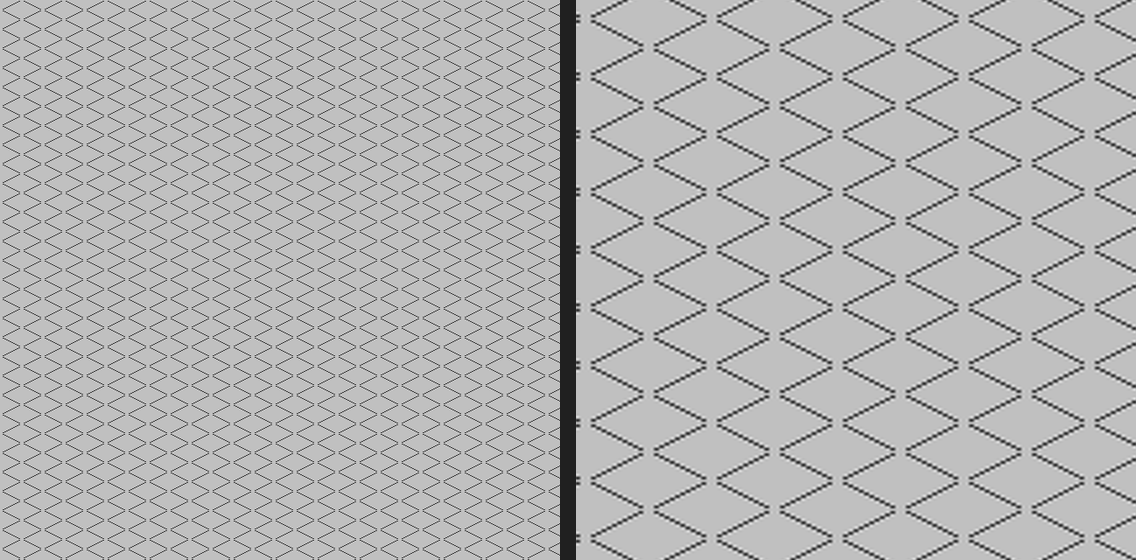
Left: the whole. Right: its middle third, enlarged.
Write a WebGL 2 fragment shader that draws this pattern.

```glsl
#version 300 es
precision highp float;
// Grey wire lattice: thin stepped dark lines forming flat diamonds with open corners.

uniform vec2 u_resolution;
out vec4 fragColor;

const float PI = 3.14159265;
const float CELLS = 640.0;            // fine grid cells across the canvas
const vec2 HALF_DIAMOND = vec2(24.0, 11.0);
const vec2 LATTICE_SHIFT = vec2(1.0, 0.0);
const float STEP_LENGTH = 2.0;        // cells per stair step
const float LOBES = 3.0;              // size of the smoothing kernel
const vec3 GROUND = vec3(0.753);
const vec3 WIRE = vec3(0.25);

// 1 where a stair step of the lattice fills the cell, else 0
float wireCell(vec2 cell, vec2 halfSize, float stepLength) {
    float band = floor(cell.y / halfSize.y);
    float row = cell.y - band * halfSize.y;
    // horizontal distance to the closest corner on the top of this band
    float x = cell.x + 0.5 + halfSize.x * mod(band, 2.0);
    float d = abs(mod(x, 2.0 * halfSize.x) - halfSize.x);
    // the corner row stays empty, leaving the diamonds unjoined
    return row > 0.5 && floor(d / stepLength) == row ? 1.0 : 0.0;
}

float sinc(float x) {
    float a = PI * x;
    return abs(a) < 1e-3 ? 1.0 : sin(a) / a;
}

// Windowed sinc, crisp with a faint halo
float kernel(float x, float lobes) {
    return abs(x) < lobes ? sinc(x) * sinc(x / lobes) : 0.0;
}

// Smoothed wire coverage at p, with the kernel stretched to the pixel width
float wireCoverage(vec2 p, float stretch) {
    vec2 base = floor(p);
    int reach = min(int(ceil(LOBES * stretch)), 16);
    float sum = 0.0;
    float total = 0.0;
    for (int j = -reach; j <= reach; j++) {
        float rowCenter = base.y + float(j) + 0.5;
        float wy = kernel((rowCenter - p.y) / stretch, LOBES);
        if (wy == 0.0) continue;
        for (int i = -reach; i <= reach; i++) {
            vec2 cell = base + vec2(i, j);
            float w = wy * kernel((cell.x + 0.5 - p.x) / stretch, LOBES);
            sum += w * wireCell(cell - LATTICE_SHIFT, HALF_DIAMOND, STEP_LENGTH);
            total += w;
        }
    }
    return sum / total;
}

void main() {
    float cellsPerPixel = CELLS / u_resolution.y;
    // measure rows downward from the top edge
    vec2 fromTop = vec2(gl_FragCoord.x, u_resolution.y - gl_FragCoord.y);
    float wire = wireCoverage(fromTop * cellsPerPixel, max(1.0, cellsPerPixel));
    fragColor = vec4(clamp(mix(GROUND, WIRE, wire), 0.0, 1.0), 1.0);
}
```
